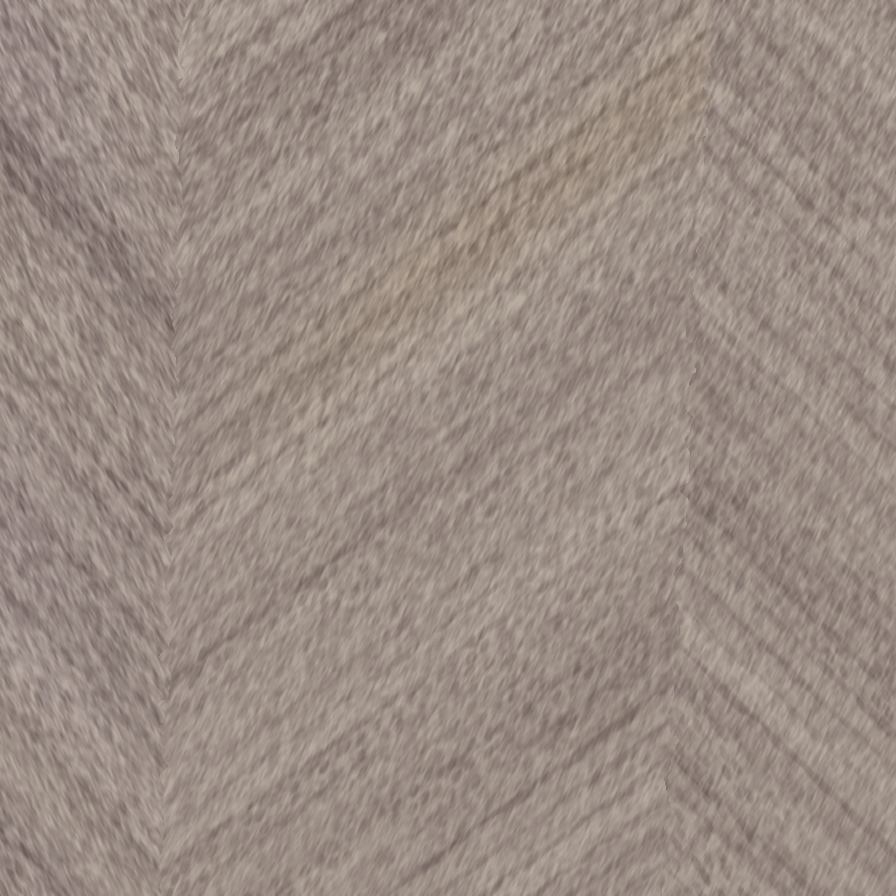
Give the GLSL for this texture, as a Shadertoy shader.

```glsl
// Woven chevron cloth: one valley fold and one peak fold split it into three panels.
// Each panel bends the height into a stripe coordinate, which drives soft bands,
// toothed dark rows and cellular crumbs; slanted yarn grain and faint tints lie on top.

#define SHADOW vec3(0.455, 0.398, 0.378)
#define LIGHT vec3(0.692, 0.642, 0.600)
#define BASE_SHADE 0.72
#define ROWS 24.0
#define ROW_DEPTH 0.27
#define BAND_DEPTH 0.27
#define CRUMB_DEPTH 0.25
#define GRAIN_DEPTH 0.50
#define SLOPES vec3(1.05, 0.76, 0.90)

float hash(vec2 p) {
    vec3 q = fract(p.xyx * vec3(0.1031, 0.1030, 0.0973));
    q += dot(q, q.yzx + 33.33);
    return fract((q.x + q.y) * q.z);
}

float valueNoise(vec2 p) {
    vec2 i = floor(p), f = fract(p);
    f = f * f * (3.0 - 2.0 * f);
    return mix(mix(hash(i), hash(i + vec2(1, 0)), f.x),
               mix(hash(i + vec2(0, 1)), hash(i + vec2(1, 1)), f.x), f.y);
}

// Distance to the nearest jittered cell point; rows stay nearly aligned
float cellular(vec2 p) {
    vec2 i = floor(p);
    float nearest = 2.0;
    for (int y = -1; y <= 1; y++)
    for (int x = -1; x <= 1; x++) {
        vec2 cell = i + vec2(x, y);
        vec2 jitter = vec2(hash(cell), hash(cell + 71.7)) - 0.5;
        nearest = min(nearest, length(p - cell - 0.5 - jitter * vec2(0.7, 0.45)));
    }
    return nearest;
}

float bump(float x, float width) {
    return exp(-x * x / (width * width));
}

// Dark rows of uneven strength, position and width
float darkRows(float s, float panel, float tooth) {
    float id = floor(s * ROWS);
    float strength = hash(vec2(id + 40.0, panel * 13.0 + 5.0));
    float centre = 0.35 + 0.3 * hash(vec2(id + 90.0, panel * 7.0 + 2.0));
    float d = abs(fract(s * ROWS) - centre);
    float halfWidth = 0.12 + 0.14 * tooth;
    return (0.25 + 0.75 * strength) * (1.0 - smoothstep(halfWidth - 0.09, halfWidth + 0.09, d));
}

void mainImage(out vec4 fragColor, in vec2 fragCoord) {
    vec2 uv = fragCoord / iResolution.xy;

    // Leaning folds, frayed by the weave
    float fray = 0.016 * (valueNoise(uv * vec2(90.0, 75.0)) - 0.5);
    float valley = mix(0.178, 0.206, uv.y) + fray;
    float peak = mix(0.740, 0.792, uv.y) + fray;
    float left = step(uv.x, valley);
    float right = step(peak, uv.x);
    float middle = 1.0 - left - right;
    float panel = 1.0 - left + right;

    // Stripe coordinate, constant along each chevron arm
    float rise = SLOPES.x * max(valley - fray - uv.x, 0.0)
               + SLOPES.y * (clamp(uv.x, valley - fray, peak - fray) - valley + fray)
               - SLOPES.z * max(uv.x - peak + fray, 0.0);
    float s = uv.y - rise;
    float tooth = valueNoise(vec2(uv.x * 85.0, s * 70.0) + panel * 19.0) - 0.5;
    float toothedS = s + 0.007 * tooth;

    // Wide and narrow bands
    float bands = valueNoise(vec2(toothedS * 17.0 + 30.0, uv.x * 1.5 + panel * 9.0)) - 0.5;
    bands += 0.8 * (valueNoise(vec2(toothedS * 60.0 + 80.0, uv.x * 2.5 + panel * 23.0)) - 0.5);
    float deepCentre = 0.63 * left + 0.66 * middle + 0.30 * right;
    float deep = bump(s - deepCentre, 0.035) * (0.10 + 0.10 * left);

    // Rows fade in and out along their length
    float fade = 0.5 + 0.9 * valueNoise(vec2(uv.x * 8.0, s * 24.0 + panel * 31.0));
    float rows = darkRows(toothedS, panel, tooth) * fade;

    // Dark crumbs of weave, stronger toward the bottom and in patches
    vec2 crumbGrid = vec2(uv.x * 60.0 + panel * 37.0, s * ROWS * 2.0);
    float crumbs = 1.0 - smoothstep(0.20, 0.46, cellular(crumbGrid));
    float patches = valueNoise(vec2(s * 19.0 + 9.0 + panel * 5.0, uv.x * 3.0));
    float relief = mix(1.1, 0.75, smoothstep(0.0, 0.6, uv.y)) * (0.25 + 1.1 * patches);
    crumbs *= relief * (0.35 + 0.9 * valueNoise(crumbGrid * 0.8 + 50.0));

    // Short steep yarn strokes, leaning with the panel
    float lean = mix(-0.42, 0.42, left);
    vec2 yarn = vec2(uv.x + lean * uv.y, uv.y);
    float grain = valueNoise(yarn * vec2(270.0, 72.0) + panel * 11.0) - 0.5;
    grain += 0.75 * (valueNoise(yarn * vec2(430.0, 150.0)) - 0.5);
    grain *= mix(0.80, 1.12, uv.y) + 0.2 * left;

    float shade = BASE_SHADE + BAND_DEPTH * bands - ROW_DEPTH * rows - deep
                - CRUMB_DEPTH * crumbs + GRAIN_DEPTH * grain;
    vec3 color = mix(SHADOW, LIGHT, clamp(shade, -0.1, 1.1));

    // Ochre streak in the middle panel, cool mauve at the left
    float ochre = bump(s - 0.48, 0.075) * middle * smoothstep(0.15, 0.5, uv.x);
    color += ochre * vec3(0.008, 0.000, -0.018);
    float mauve = valueNoise(vec2(s * 9.0 + 4.0, uv.x * 3.0));
    color += smoothstep(0.3, 0.0, uv.x) * mauve * vec3(-0.012, -0.018, 0.004);

    fragColor = vec4(color, 1.0);
}
```
